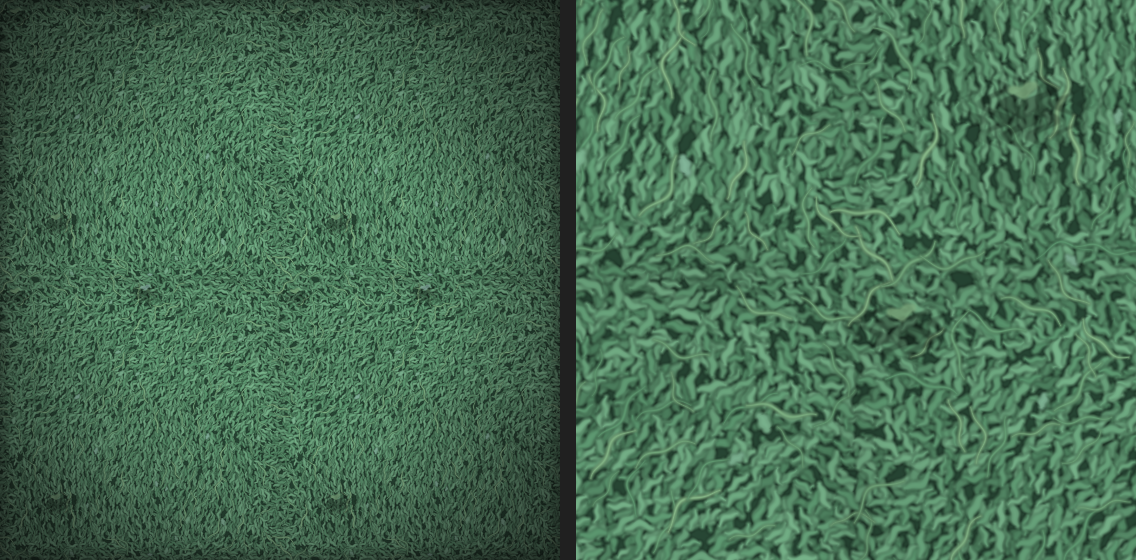
Left, the full canvas; right, a detail of the centre.
A three.js fragment shader for this texture:

```glsl
varying vec2 vUv;

const float TAU = 6.283185;
const float REPEATS = 2.0;
const float EDGE_SOFTNESS = 0.003;

const vec3 SOIL = vec3(0.15, 0.27, 0.20);
const vec3 BLADE_DARK = vec3(0.28, 0.47, 0.345);
const vec3 BLADE_MID = vec3(0.34, 0.565, 0.415);
const vec3 BLADE_LIGHT = vec3(0.45, 0.675, 0.52);
const vec3 STRAW = vec3(0.51, 0.69, 0.51);
const vec3 PALE_FLECK = vec3(0.53, 0.68, 0.64);

float hash(vec2 p, float seed) {
  vec3 q = fract(vec3(p.xyx) * 0.1031 + seed * 0.137);
  q += dot(q, q.yzx + 33.33);
  return fract((q.x + q.y) * q.z);
}

// Periodic drift built from whole sine cycles across the tile
float drift(vec2 tile) {
  return 0.5 * sin(TAU * (tile.x + 2.0 * tile.y) + 0.8)
       + 0.3 * sin(TAU * (3.0 * tile.x - tile.y) + 2.1)
       + 0.2 * sin(TAU * (2.0 * tile.x + 5.0 * tile.y));
}

float seamBand(vec2 tile, float width) {
  vec2 gap = min(tile, 1.0 - tile);
  return 1.0 - smoothstep(0.0, width, min(gap.x, gap.y));
}

// Upright blades low in the tile, slanted and looser ones above
float bladeLean(vec2 tile, float random) {
  float upper = smoothstep(0.25, 0.8, tile.y);
  float spread = 1.0 + 0.8 * upper + 3.0 * seamBand(tile, 0.12);
  return mix(0.05, 0.65, upper) + 0.3 * drift(tile) + (random - 0.5) * spread;
}

// Signed distance to a tapered, wavy blade
float bladeDistance(vec2 p, float lean, float bend, float halfLength, float halfWidth) {
  vec2 axis = vec2(sin(lean), cos(lean));
  float along = dot(p, axis);
  float across = dot(p, vec2(axis.y, -axis.x));
  float reach = clamp(along, -halfLength, halfLength);
  float t = reach / halfLength;
  across += halfLength * (bend * t * t + 0.10 * sin(4.5 * t + 9.0 * lean));
  return length(vec2(across, along - reach)) - halfWidth * (1.0 - 0.4 * t * t);
}

// One wrapped grid of blades laid over the colour below
vec3 grassLayer(vec3 color, vec2 tile, float cells, float halfLength, float halfWidth,
                float density, float bend, float seed, vec3 dark, vec3 light) {
  vec2 p = tile * cells;
  vec2 base = floor(p);
  float soft = EDGE_SOFTNESS * cells;
  for (int j = -1; j <= 1; j++) {
    for (int i = -1; i <= 1; i++) {
      vec2 cell = base + vec2(float(i), float(j));
      vec2 id = mod(cell, cells);
      if (hash(id, seed) > density) continue;
      vec2 jitter = vec2(hash(id, seed + 1.3), hash(id, seed + 2.7));
      vec2 center = cell + 0.1 + 0.8 * jitter;
      float lean = bladeLean((id + 0.5) / cells, hash(id, seed + 3.9));
      float curve = bend * (hash(id, seed + 5.1) - 0.5);
      float size = 0.65 + 0.45 * hash(id, seed + 6.3);
      float d = bladeDistance(p - center, lean, curve, halfLength * size, halfWidth * size);
      vec3 blade = mix(dark, light, hash(id, seed + 7.7));
      blade *= 1.03 - 0.09 * smoothstep(-halfWidth, 0.0, d);
      float shadow = 1.0 - smoothstep(-soft, soft + 0.5 * halfWidth, d);
      color *= 1.0 - 0.24 * shadow;
      color = mix(color, blade, 1.0 - smoothstep(-soft, soft, d));
    }
  }
  return color;
}

// Dark hollow with a small pale leaf at its upper side
vec3 wornClump(vec3 color, vec2 tile, vec2 center, float radius, vec3 leafColor) {
  vec2 p = fract(tile - center + 0.5) - 0.5;
  float ripple = 0.3 * sin(p.x * 210.0 + 3.0 * sin(p.y * 160.0));
  float hollow = 1.0 - smoothstep(0.3, 1.0, length(p * vec2(0.8, 1.2)) / radius + ripple);
  float leaf = bladeDistance(p - vec2(0.0, 0.45 * radius), 1.3, 0.3, 0.013, 0.008);
  color *= 1.0 - 0.32 * hollow;
  return mix(color, leafColor, 0.75 * (1.0 - smoothstep(-EDGE_SOFTNESS, EDGE_SOFTNESS, leaf)));
}

float vignette(vec2 uv) {
  float falloff = smoothstep(0.24, 0.76, length(uv - 0.5));
  vec2 gap = min(uv, 1.0 - uv);
  float rim = smoothstep(-0.005, 0.03, min(gap.x, gap.y));
  return (1.0 - 0.58 * falloff) * mix(0.82, 1.0, rim);
}

void main() {
  vec2 tile = fract(vUv * REPEATS);

  // Dense turf, from the lowest blades up
  vec3 color = SOIL;
  color = grassLayer(color, tile, 43.0, 0.68, 0.27, 1.0, 0.6, 11.0, BLADE_DARK, BLADE_MID);
  color = grassLayer(color, tile, 45.0, 0.66, 0.25, 1.0, 0.7, 23.0, BLADE_DARK, BLADE_LIGHT);
  color = grassLayer(color, tile, 44.0, 0.68, 0.23, 0.9, 0.7, 37.0, BLADE_MID, BLADE_LIGHT);

  // Long strands and scattered flecks
  color = grassLayer(color, tile, 21.0, 0.82, 0.06, 0.45, 0.8, 51.0, BLADE_MID, STRAW);
  color = grassLayer(color, tile, 17.0, 0.15, 0.12, 0.08, 0.5, 67.0, BLADE_LIGHT, PALE_FLECK);

  // Wear shared by every repeat
  color = wornClump(color, tile, vec2(0.20, 0.20), 0.055, STRAW);
  color = wornClump(color, tile, vec2(0.055, 0.94), 0.045, STRAW);
  color = wornClump(color, tile, vec2(0.52, 0.95), 0.050, PALE_FLECK);
  color *= 1.0 + 0.03 * drift(tile) - 0.06 * seamBand(tile, 0.05);

  // Muted, darker border
  float light = vignette(vUv);
  vec3 grey = vec3(dot(color, vec3(0.3, 0.59, 0.11)));
  color = mix(color, grey, 0.35 * (1.0 - light)) * light;
  gl_FragColor = vec4(color, 1.0);
}
```
